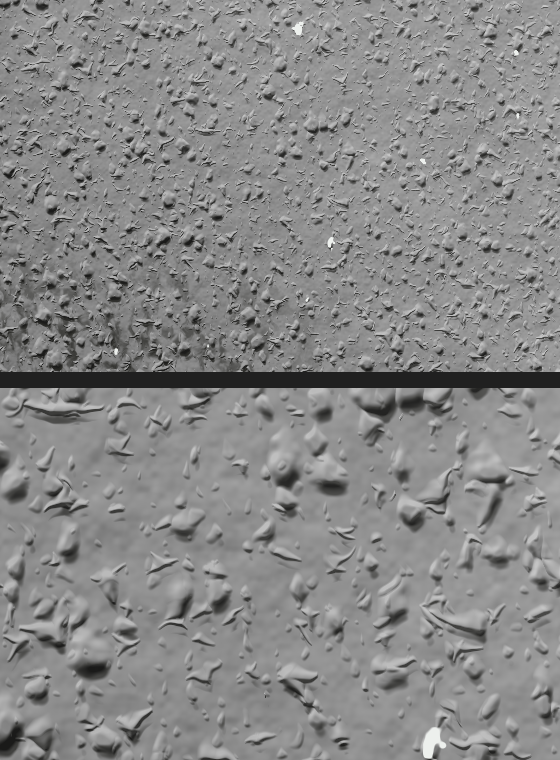
Top: the whole. Bottom: its middle third, enlarged.
Reproduce this texture procedurally as a Shadertoy shader.

```glsl
// Weathered grey paint: blisters, drips, curled flakes, grime and bare white chips.

const vec2 LIGHT_DIR = vec2(-0.29, 0.957);
const vec3 GRIME = vec3(0.15, 0.15, 0.135);
const vec3 BARE_WHITE = vec3(0.93, 0.94, 0.93);

// Sine-free hash giving two values in 0..1
vec2 hash2(vec2 p) {
    vec3 q = fract(p.xyx * vec3(0.1031, 0.1030, 0.0973));
    q += dot(q, q.yzx + 33.33);
    return fract((q.xx + q.yz) * q.zy);
}

float noise(vec2 p) {
    vec2 cell = floor(p), f = fract(p);
    vec2 w = f * f * (3.0 - 2.0 * f);
    float low = mix(hash2(cell).x, hash2(cell + vec2(1, 0)).x, w.x);
    float high = mix(hash2(cell + vec2(0, 1)).x, hash2(cell + vec2(1, 1)).x, w.x);
    return mix(low, high, w.y);
}

float fbm(vec2 p) {
    return 0.55 * noise(p) + 0.3 * noise(p * 2.1 + 7.0) + 0.15 * noise(p * 4.3 + 19.0);
}

vec2 wobble(vec2 p, float cells) {
    return vec2(noise(p * cells), noise(p * cells + 31.0)) - 0.5;
}

// Rounded blobs with a narrower tail above, as sagging drips
float blisters(vec2 p, float cells, float density) {
    vec2 q = p * cells;
    float height = 0.0;
    for (int j = -1; j <= 1; j++)
    for (int i = -1; i <= 1; i++) {
        vec2 cell = floor(q) + vec2(i, j);
        vec2 trait = hash2(cell + 57.0);
        if (trait.x > density) continue;
        vec2 o = q - cell - hash2(cell);
        float radius = mix(0.13, 0.33, trait.y * trait.y);
        o.x *= 1.0 + 0.6 * smoothstep(0.0, 2.0 * radius, o.y);
        o.y *= o.y > 0.0 ? 0.6 : 1.0;
        float dome = 1.0 - smoothstep(0.2, 1.0, length(o) / radius);
        height = max(height, 0.8 * radius * dome);
    }
    return height / cells;
}

// Curled flakes: tapering ridges from one point, steeper underneath
float flakes(vec2 p, float cells, float density) {
    vec2 q = p * cells;
    float height = 0.0;
    for (int j = -1; j <= 1; j++)
    for (int i = -1; i <= 1; i++) {
        vec2 cell = floor(q) + vec2(i, j);
        vec2 trait = hash2(cell + 131.0);
        float patchy = 0.5 + noise(cell * 3.0 / cells);
        if (trait.x > density * patchy) continue;
        vec2 o = q - cell - hash2(cell + 23.0);
        o += 1.3 * o.yx * o.yx * (trait.y - 0.5);
        for (int arm = 0; arm < 3; arm++) {
            vec2 vary = hash2(cell + 11.0 * float(arm + 1));
            float angle = 6.283 * trait.y + 2.1 * float(arm) + 1.6 * vary.x;
            float reach = mix(0.05, 0.55, vary.y * vary.y);
            vec2 dir = vec2(cos(angle), 0.8 * sin(angle));
            float along = clamp(dot(o, dir) / dot(dir, dir), 0.0, reach);
            vec2 away = o - dir * along;
            away.y *= away.y < 0.0 ? 2.0 : 0.8;
            float width = 0.17 * (1.0 - 0.7 * along / reach);
            float ridge = 1.0 - smoothstep(0.0, 1.0, length(away) / width);
            height = max(height, 0.95 * width * ridge);
        }
    }
    return height / cells;
}

float paintHeight(vec2 p) {
    vec2 q = p + 0.012 * wobble(p, 38.0) + 0.006 * wobble(p, 95.0);
    float height = blisters(q, 14.0, 0.75);
    height = max(height, blisters(q + 3.7, 24.0, 0.75));
    height += 0.7 * blisters(q + 8.1, 50.0, 0.7);
    height = max(height, flakes(q + 1.3, 14.0, 0.65));
    height = max(height, flakes(q + 5.9, 25.0, 0.8));
    return height + 0.006 * noise(p * 27.0) + 0.0022 * noise(p * 75.0) + 0.0009 * noise(p * 150.0);
}

// Scattered ragged spots where the paint is gone
float chips(vec2 p, float cells, float density, float soft) {
    vec2 cell = floor(p * cells);
    vec2 trait = hash2(cell + 211.0);
    vec2 centre = (cell + mix(vec2(0.2), vec2(0.8), hash2(cell + 5.0))) / cells;
    float radius = mix(0.006, 0.022, pow(trait.y, 4.0));
    float ragged = length((p - centre) * vec2(1.2, 0.8));
    ragged += 1.5 * radius * (noise(p * 130.0) - 0.4);
    return step(trait.x, density) * (1.0 - smoothstep(radius - soft, radius + soft, ragged));
}

void mainImage(out vec4 fragColor, in vec2 fragCoord) {
    vec2 uv = fragCoord / iResolution.xy;
    vec2 p = fragCoord / iResolution.y;

    // Relief: slope toward the light and a short cast shadow
    float height = paintHeight(p);
    float slope = (height - paintHeight(p + 0.0022 * LIGHT_DIR)) / 0.0022;
    float rise = paintHeight(p + 0.011 * LIGHT_DIR) - height;
    float shadow = smoothstep(0.0025, 0.011, rise);

    // Paint tone, paler and calmer toward the upper right
    float clean = smoothstep(0.0, 0.85, 0.6 * uv.x + 0.45 * uv.y);
    float tone = mix(0.515, 0.6, clean);
    tone += 0.06 * (fbm(p * 7.0) - 0.5) + 0.03 * (noise(p * 170.0) - 0.5);
    float depth = mix(1.25, 0.9, clean);
    tone += 0.14 * clamp(slope, 0.0, 1.2) - 0.22 * depth * clamp(-slope, 0.0, 1.5);
    tone *= 1.0 - 0.48 * depth * shadow;
    tone = max(tone, 0.1);
    vec3 color = tone * mix(vec3(1.0, 1.0, 0.97), vec3(1.0), smoothstep(0.2, 0.5, tone));

    // Grime caught between the bumps at the lower left
    float corner = (1.0 - smoothstep(0.0, 0.45, uv.y)) * (1.0 - smoothstep(0.15, 0.75, uv.x));
    vec2 smear = p + 0.02 * wobble(p, 50.0);
    float speckle = 0.5 * fbm(smear * vec2(17.0, 12.0)) + 0.5 * fbm(smear * vec2(62.0, 48.0));
    float hollow = 1.0 - 0.85 * smoothstep(0.004, 0.010, height);
    float dirt = corner * hollow * smoothstep(0.45, 0.68, speckle + 0.2 * shadow);
    color = mix(color, GRIME, 0.85 * dirt);

    color = mix(color, BARE_WHITE, chips(p, 4.0, 0.3, 0.0015));
    fragColor = vec4(color, 1.0);
}
```
